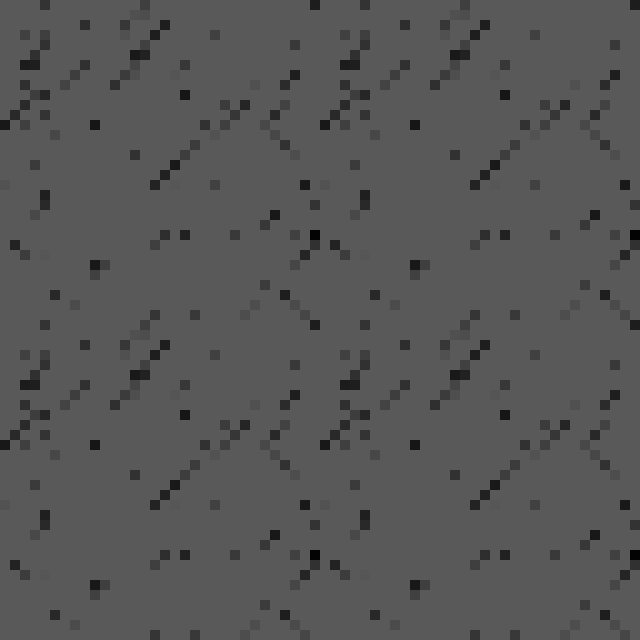
Reproduce this pattern procedurally as a Shadertoy shader.

```glsl
// Flat grey ground of square cells, speckled with darker cells of varied shade.
// Hashed seeds grow short diagonal runs on a 32-cell tile, which wraps and
// repeats twice across and twice down; cell borders are blended over one pixel.

const float TILES = 2.0;
const float TILE_CELLS = 32.0;
const float SEED_DENSITY = 0.055;
const int MAX_RUN = 4;
const float GROUND = 0.349;
const float DARKEST = 0.085;
const float FAINTEST = 0.338;
const vec2 BLACK_CELL = vec2(31.0, 8.0);

float hash(vec2 cell, float salt) {
    return fract(sin(dot(cell, vec2(127.1, 311.7)) + salt * 74.7) * 43758.5453);
}

// 1 when a seed here grows a run in the given direction beyond 'stepIndex' cells
float runReaches(vec2 seed, float direction, float stepIndex) {
    float isSeed = step(hash(seed, 1.0), SEED_DENSITY);
    float heading = hash(seed, 2.0) < 0.4 ? -1.0 : 1.0;
    float extent = 1.0 + floor(float(MAX_RUN) * pow(hash(seed, 3.0), 4.0));
    return isSeed * step(0.5, heading * direction) * step(stepIndex + 0.5, extent);
}

// 1 when any diagonal run covers the cell
float speckle(vec2 cell) {
    float covered = 0.0;
    for (int k = 0; k < MAX_RUN; k++) {
        float stepIndex = float(k);
        for (float direction = -1.0; direction <= 1.0; direction += 2.0) {
            vec2 seed = mod(cell - stepIndex * vec2(direction, 1.0), TILE_CELLS);
            covered = max(covered, runReaches(seed, direction, stepIndex));
        }
    }
    return covered;
}

// Grey level of one cell, wrapped to the tile
float cellShade(vec2 gridCell) {
    vec2 cell = mod(gridCell, TILE_CELLS);
    if (all(lessThan(abs(cell - BLACK_CELL), vec2(0.5)))) return 0.01;
    float dark = mix(DARKEST, FAINTEST, hash(cell, 4.0));
    return mix(GROUND, dark, speckle(cell));
}

// Blend the four nearest cells across a border one pixel wide
float smoothGrid(vec2 p, float pixel) {
    vec2 corner = floor(p - 0.5);
    vec2 blend = clamp((fract(p - 0.5) - 0.5) / pixel + 0.5, 0.0, 1.0);
    float low = mix(cellShade(corner), cellShade(corner + vec2(1.0, 0.0)), blend.x);
    float high = mix(cellShade(corner + vec2(0.0, 1.0)), cellShade(corner + 1.0), blend.x);
    return mix(low, high, blend.y);
}

void mainImage(out vec4 fragColor, in vec2 fragCoord) {
    float pixel = TILES * TILE_CELLS / iResolution.y;
    fragColor = vec4(vec3(smoothGrid(fragCoord * pixel, pixel)), 1.0);
}
```
